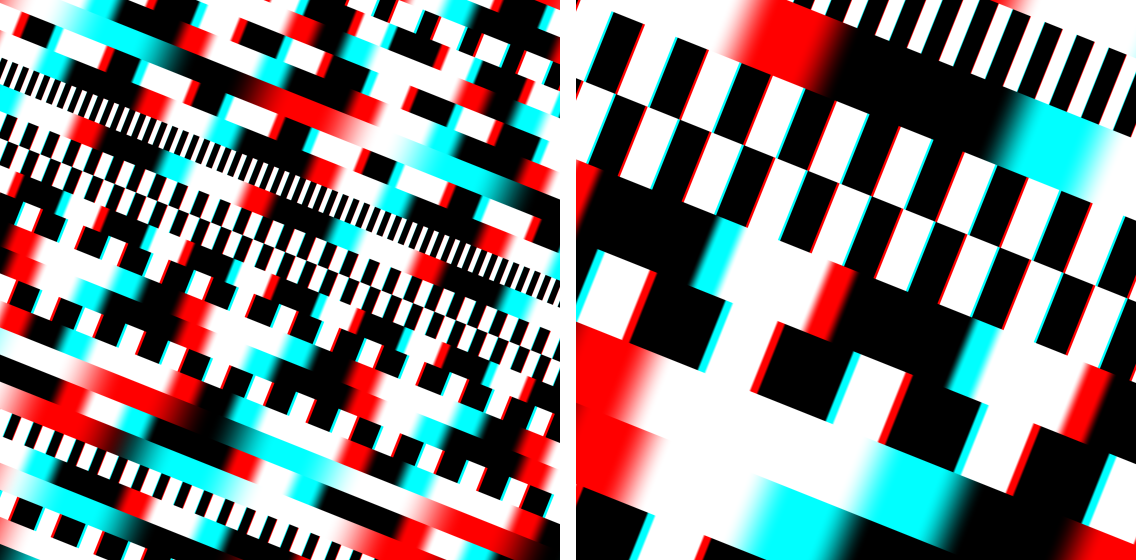
Left: the whole. Right: its middle third, enlarged.
This pattern is drawn by a WebGL 1 fragment shader. Its source:

```glsl
precision highp float;

uniform vec2 u_resolution;

const float TILT = 0.38;            // downward slope of the rows, radians
const float ROW_HEIGHT = 0.04486;
const float ROW_OFFSET = 0.594;
const float LONGEST_PERIOD = 0.656; // halves with each level
const float LEVELS = 6.0;

float hash(float n, float salt) {
  return fract(sin(n * 12.9898 + salt * 78.233) * 43758.5453);
}

// Repeating pulse: 1 over the duty fraction of each period, 0 elsewhere
float pulse(float t, float duty, float softness) {
  float fromCentre = abs(fract(t) - 0.5);
  return 1.0 - smoothstep(-softness, softness, fromCentre - 0.5 * duty);
}

// One row of bars, with the red channel slid against green and blue
vec3 rowColour(float along, float row, float pixel) {
  // Golden-ratio steps keep the jittered levels evenly represented
  float level = floor(LEVELS * fract(row * 0.382 + 0.5 * hash(row, 1.0)));
  float period = LONGEST_PERIOD * exp2(-level);

  float duty = 0.5 + (hash(row, 2.0) - 0.5) * (0.44 - 0.06 * level);
  float phase = along / period + hash(row, 3.0);

  // Long bars blur and split widely, short ones stay crisp
  float softness = max(0.09 * exp2(-level), 0.7 * pixel / period);
  float side = hash(row, 4.0) < 0.5 ? -1.0 : 1.0;
  float split = side * 0.26 * pow(0.6, level);

  float red = pulse(phase + 0.5 * split, duty, softness);
  float cyan = pulse(phase - 0.5 * split, duty, softness);
  return vec3(red, cyan, cyan);
}

void main() {
  float pixel = 1.0 / u_resolution.y;
  vec2 p = gl_FragCoord.xy * pixel;

  // Axes along and across the tilted rows
  float along = p.x * cos(TILT) - p.y * sin(TILT);
  float across = (p.x * sin(TILT) + p.y * cos(TILT)) / ROW_HEIGHT - ROW_OFFSET;

  // Blend the two rows that meet at the nearest edge
  float edge = floor(across + 0.5);
  float blur = 0.7 * pixel / ROW_HEIGHT;
  vec3 below = rowColour(along, edge - 1.0, pixel);
  vec3 above = rowColour(along, edge, pixel);
  vec3 colour = mix(below, above, smoothstep(-blur, blur, across - edge));

  gl_FragColor = vec4(colour, 1.0);
}
```
